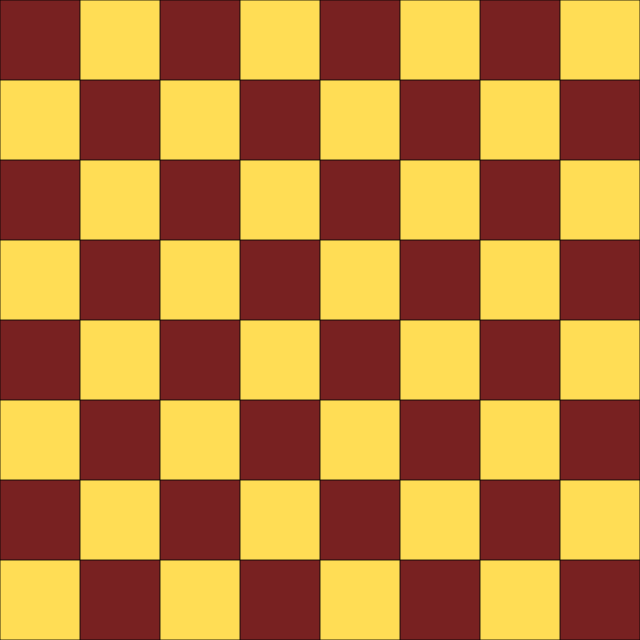
Reproduce this pattern procedurally as a Shadertoy shader.

```glsl
// Flat checkerboard of yellow and maroon squares, ruled with thin black lines.

const float CELLS = 8.0;         // squares across and down, even so that it tiles
const float LINE_WIDTH = 0.0102; // in units of one square
const vec3 YELLOW = vec3(1.0, 0.867, 0.333);
const vec3 MAROON = vec3(0.47, 0.13, 0.13);
const vec3 LINE_COLOR = vec3(0.0);

// Distance to the nearest square border along each axis
vec2 borderDistance(vec2 p) {
    return 0.5 - abs(fract(p) - 0.5);
}

// Smoothed checker: 1 on even squares, 0 on odd ones
float checker(vec2 p, vec2 pixel) {
    vec2 side = 1.0 - 2.0 * mod(floor(p), 2.0);
    vec2 wave = side * min(2.0 * borderDistance(p) / pixel, 1.0);
    return 0.5 + 0.5 * wave.x * wave.y;
}

// Share of each pixel covered by the ruled lines, exact even below one pixel
float gridLines(vec2 p, vec2 pixel, float width) {
    vec2 d = borderDistance(p);
    vec2 halfPixel = 0.5 * pixel;
    vec2 halfLine = vec2(0.5 * width);
    vec2 overlap = min(d + halfPixel, halfLine) - max(d - halfPixel, -halfLine);
    vec2 cover = clamp(overlap / pixel, 0.0, 1.0);
    return 1.0 - (1.0 - cover.x) * (1.0 - cover.y);
}

void mainImage(out vec4 fragColor, in vec2 fragCoord) {
    vec2 pixel = CELLS / iResolution.xy;
    vec2 p = fragCoord * pixel;

    vec3 color = mix(MAROON, YELLOW, checker(p, pixel));
    color = mix(color, LINE_COLOR, gridLines(p, pixel, LINE_WIDTH));
    fragColor = vec4(color, 1.0);
}
```
